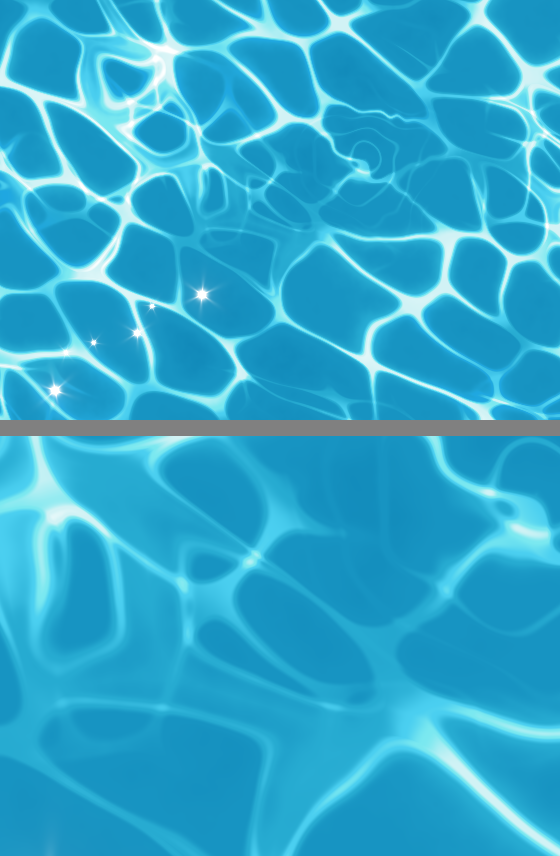
Top, the full canvas; bottom, a detail of the centre.
This texture is drawn by a WebGL 2 fragment shader. Its source:

```glsl
#version 300 es
precision highp float;
// Sunlit pool water: a net of bright caustic lines over a blue floor.
// Rounded cellular edges, bent by layered sines, open into pale folds with
// bright rims; a finer second net, a rippled spot and star glints go on top.
uniform vec2 u_resolution;
out vec4 fragColor;

const vec3 DEEP  = vec3(0.06, 0.53, 0.72);
const vec3 WATER = vec3(0.09, 0.58, 0.76);
const vec3 LIT   = vec3(0.15, 0.67, 0.82);
const vec3 AZURE = vec3(0.11, 0.65, 0.91);
const vec3 SKY   = vec3(0.29, 0.81, 0.94);
const vec3 PALE  = vec3(0.48, 0.91, 0.94);
const vec3 FOAM  = vec3(0.82, 0.95, 0.96);
const vec2 CELLS = vec2(4.5, 7.2);        // cells per height, along and across the drift
const float DRIFT = -0.55;                // drift angle in radians
const float JITTER = 0.85;
const float ROUNDING = 15.0;              // higher gives sharper cell corners
const float LINE = 0.034;                 // line half width in cells
const float FOLD = 0.15;                  // widest fold in cells
const vec2 RIPPLE = vec2(0.87, 0.62);
const vec2 GLINT_A = vec2(0.11, 0.09);    // ends of the row of glints
const vec2 GLINT_B = vec2(0.46, 0.31);
const int GLINTS = 6;

mat2 turn(float a) { return mat2(cos(a), sin(a), -sin(a), cos(a)); }

vec2 hash2(vec2 p) {
  return fract(sin(vec2(dot(p, vec2(127.1, 311.7)), dot(p, vec2(269.5, 183.3)))) * 43758.5);
}

// Layered sines, about -1 to 1
float swell(vec2 p) {
  float sum = 0.0, amp = 0.55;
  for (int i = 0; i < 4; i++) {
    sum += amp * sin(p.x + 1.6 * sin(p.y * 0.8 + float(i)));
    p = turn(1.1) * p * 1.6 + 2.3;
    amp *= 0.6;
  }
  return sum;
}

vec2 bend(vec2 p) { return vec2(swell(p), swell(p.yx + 7.4)); }

vec2 toPoint(vec2 cell, vec2 p) { return cell + 0.5 + JITTER * (hash2(cell) - 0.5) - p; }

// Distance to the nearest cell border, with rounded corners
float border(vec2 p) {
  vec2 home = floor(p), nearCell = home, nearest = vec2(8.0);
  for (int y = -1; y <= 1; y++)
    for (int x = -1; x <= 1; x++) {
      vec2 cell = home + vec2(x, y), r = toPoint(cell, p);
      if (dot(r, r) < dot(nearest, nearest)) { nearest = r; nearCell = cell; }
    }
  float sum = 0.0;
  for (int y = -2; y <= 2; y++)
    for (int x = -2; x <= 2; x++) {
      if (x == 0 && y == 0) continue;
      vec2 r = toPoint(nearCell + vec2(x, y), p);
      sum += exp(-ROUNDING * dot(0.5 * (nearest + r), normalize(r - nearest)));
    }
  return max(-log(sum) / ROUNDING, 0.0);
}

float ridge(float d, float width) { return exp(-d * d / (width * width)); }

// Star glint: round core plus thin rays
float glint(vec2 d, float size, float spin) {
  float r = length(d) / size;
  float rays = pow(abs(cos(3.0 * atan(d.y, d.x + 1e-5) + spin)), 14.0);
  return 1.5 * exp(-r * r * 2.2) + 1.1 * rays * exp(-r * 1.1) + 0.25 * exp(-r * 0.8);
}

vec3 waterColour(float v) {
  vec3 c = mix(DEEP, WATER, smoothstep(0.0, 0.16, v));
  c = mix(c, LIT, smoothstep(0.18, 0.36, v));
  c = mix(c, SKY, smoothstep(0.36, 0.58, v));
  c = mix(c, PALE, smoothstep(0.58, 0.75, v));
  c = mix(c, FOAM, smoothstep(0.75, 0.98, v));
  return mix(c, vec3(1.0), smoothstep(1.0, 1.3, v));
}

void main() {
  vec2 p = gl_FragCoord.xy / u_resolution.y;

  // Small disturbed spot
  vec2 away = p - RIPPLE;
  float stir = exp(-dot(away, away) * 70.0);
  vec2 wet = p + stir * 0.012 * sin(vec2(90.0, 75.0) * away.yx + 5.0 * swell(p * 12.0));

  // Stretched, bent cell space
  vec2 q = (wet * turn(DRIFT)) * CELLS;
  vec2 main2 = q + 0.2 * bend(q * 1.3) + 3.0;
  float edge = border(main2);
  float fine = border(main2 * 1.25 + 0.3 * bend(q * 0.9 + 4.0) + 11.0);

  // Uneven strength and fold width
  float power = smoothstep(-0.9, 0.8, swell(q * 1.5 + 2.0));
  float fold = FOLD * smoothstep(0.1, 1.0, swell(q * 0.95 + 9.0));
  float faint = smoothstep(-0.1, 1.0, swell(q * 1.2 + 15.0));

  // Light gathered on the floor
  float v = 0.11 + 0.06 * swell(p * 7.0) + 0.012 * swell(p * 90.0);
  v += (0.08 + 0.24 * power) * exp(-edge * 7.0);
  v += (0.08 + 0.22 * power) * smoothstep(fold + 0.02, fold - 0.02, edge) * smoothstep(0.0, 0.05, fold);
  v += (0.16 + 0.5 * power) * ridge(edge - fold, LINE * (0.75 + 0.5 * power));
  v += faint * (0.16 * exp(-fine * 8.0) + 0.34 * ridge(fine, LINE));
  v += 0.3 * stir * ridge(sin(70.0 * length(away) + 3.0 * swell(p * 14.0)), 0.3);

  // Bluer patches in the half light
  vec3 colour = waterColour(v);
  float halfLight = ridge(v - 0.36, 0.1);
  colour = mix(colour, AZURE, 0.7 * halfLight * smoothstep(0.1, 0.8, swell(q * 1.1 + 21.0)));

  // Row of sun glints
  for (int i = 0; i < GLINTS; i++) {
    vec2 h = hash2(vec2(i, 5.0));
    vec2 centre = mix(GLINT_A, GLINT_B, float(i) / float(GLINTS - 1)) + 0.06 * (h - 0.5);
    float size = mix(0.008, 0.021, h.x * h.x);
    colour = mix(colour, vec3(1.0), min(glint(p - centre, size, 6.0 * h.y), 1.0));
  }
  fragColor = vec4(colour, 1.0);
}
```
